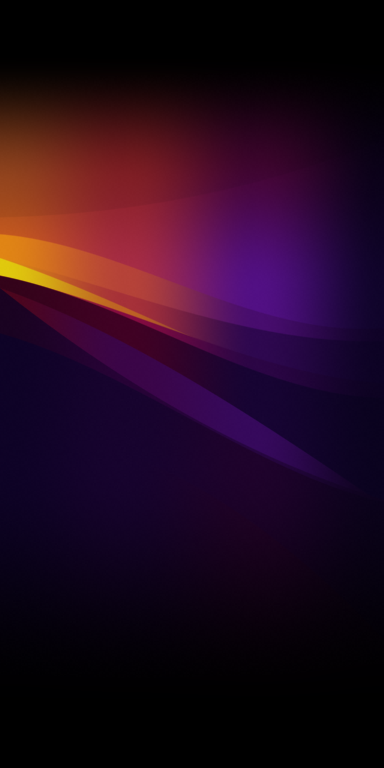
Reproduce this background procedurally as a Shadertoy shader.

```glsl
// Sweeping ribbons of light: an orange to violet glow over a dark indigo field.
// Each ribbon is painted below a cubic edge, from the top of the canvas down,
// and coloured by a smooth four-stop ramp running from left to right.

// Edge heights at x = 0, 1/3, 2/3 and 1
const vec4 HAZE_EDGE   = vec4(0.717, 0.730, 0.763, 0.818);
const vec4 AMBER_EDGE  = vec4(0.695, 0.654, 0.595, 0.573);
const vec4 CORAL_EDGE  = vec4(0.664, 0.616, 0.572, 0.556);
const vec4 GOLD_EDGE   = vec4(0.664, 0.598, 0.525, 0.466);
const vec4 PINK_EDGE   = vec4(0.641, 0.591, 0.534, 0.501);
const vec4 MAROON_EDGE = vec4(0.641, 0.586, 0.517, 0.482);
const vec4 LENS_EDGE   = vec4(0.625, 0.551, 0.453, 0.342);
const vec4 WEDGE_EDGE  = vec4(0.625, 0.506, 0.414, 0.349);
const vec4 FIELD_EDGE  = vec4(0.566, 0.497, 0.410, 0.346);
const vec4 ARC_EDGE    = vec4(0.440, 0.408, 0.316, 0.167);

// Colour ramps, left to right
const mat4x3 GLOW_HIGH = mat4x3(0.58, 0.27, 0.12,  0.51, 0.12, 0.14,
                                0.26, 0.02, 0.19,  0.04, 0.005, 0.09);
const mat4x3 GLOW_LOW  = mat4x3(0.83, 0.37, 0.11,  0.64, 0.17, 0.27,
                                0.31, 0.06, 0.50,  0.06, 0.015, 0.16);
const mat4x3 AMBER     = mat4x3(0.88, 0.52, 0.08,  0.71, 0.26, 0.22,
                                0.28, 0.05, 0.43,  0.06, 0.01, 0.15);
const mat4x3 CORAL     = mat4x3(0.86, 0.52, 0.08,  0.65, 0.19, 0.22,
                                0.18, 0.03, 0.31,  0.05, 0.01, 0.14);
const mat4x3 GOLD      = mat4x3(0.88, 0.79, 0.05,  0.74, 0.38, 0.14,
                                0.30, 0.06, 0.30,  0.05, 0.01, 0.14);
const mat4x3 PINK      = mat4x3(0.75, 0.30, 0.10,  0.52, 0.04, 0.25,
                                0.17, 0.02, 0.27,  0.05, 0.01, 0.13);
const mat4x3 MAROON    = mat4x3(0.20, 0.01, 0.10,  0.25, 0.005, 0.14,
                                0.09, 0.015, 0.20,  0.04, 0.01, 0.12);
const mat4x3 LENS      = mat4x3(0.30, 0.02, 0.11,  0.23, 0.02, 0.28,
                                0.21, 0.035, 0.36,  0.05, 0.01, 0.11);
const mat4x3 WEDGE     = mat4x3(0.10, 0.01, 0.13,  0.15, 0.01, 0.21,
                                0.15, 0.02, 0.25,  0.05, 0.01, 0.11);
const mat4x3 FIELD     = mat4x3(0.055, 0.01, 0.15,  0.09, 0.012, 0.18,
                                0.12, 0.01, 0.17,  0.045, 0.01, 0.11);

const vec2 TOP_FADE    = vec2(0.93, 0.76);  // black, full light
const vec2 BOTTOM_FADE = vec2(0.07, 0.40);  // black, full light
const vec3 ARC_TINT    = vec3(0.012, 0.0, -0.015);
const float HAZE_LIFT  = 0.07;
const float GRAIN      = 0.006;

float hash(vec2 p) {
    return fract(sin(dot(p, vec2(12.9898, 78.233))) * 43758.5453);
}

// Cubic through four evenly spaced heights
float curve(float x, vec4 h) {
    float a = 3.0 * x, b = a - 1.0, c = a - 2.0, d = a - 3.0;
    return dot(h, vec4(-b * c * d / 6.0, a * c * d / 2.0,
                       -a * b * d / 2.0, a * b * c / 6.0));
}

vec3 ramp(float x, mat4x3 stops) {
    vec3 color = mix(stops[0], stops[1], smoothstep(0.0, 0.333, x));
    color = mix(color, stops[2], smoothstep(0.333, 0.667, x));
    return mix(color, stops[3], smoothstep(0.667, 1.0, x));
}

// Smooth coverage of the area under an edge
float below(vec2 p, vec4 edge) {
    float soft = 1.0 / iResolution.y;
    return smoothstep(-soft, soft, curve(p.x, edge) - p.y);
}

void paint(inout vec3 color, vec2 p, vec4 edge, mat4x3 stops) {
    color = mix(color, ramp(p.x, stops), below(p, edge));
}

void mainImage(out vec4 fragColor, in vec2 fragCoord) {
    vec2 p = fragCoord / iResolution.xy;

    // Upper glow with a faint rising haze edge
    float depth = 1.0 - smoothstep(0.62, 0.80, p.y);
    vec3 color = mix(ramp(p.x, GLOW_HIGH), ramp(p.x, GLOW_LOW), depth);
    color *= 1.0 + HAZE_LIFT * (below(p, HAZE_EDGE) - 0.5);
    color *= 1.0 - smoothstep(TOP_FADE.y, TOP_FADE.x, p.y);

    // Bright ribbons
    paint(color, p, AMBER_EDGE, AMBER);
    paint(color, p, CORAL_EDGE, CORAL);
    paint(color, p, GOLD_EDGE, GOLD);
    paint(color, p, PINK_EDGE, PINK);

    // Dark ribbons
    paint(color, p, MAROON_EDGE, MAROON);
    paint(color, p, LENS_EDGE, LENS);
    paint(color, p, WEDGE_EDGE, WEDGE);

    // Lower field with a faint falling arc
    vec3 field = ramp(p.x, FIELD);
    field += ARC_TINT * below(p, ARC_EDGE) * smoothstep(0.3, 0.7, p.x);
    field *= smoothstep(BOTTOM_FADE.x, BOTTOM_FADE.y, p.y);
    color = mix(color, field, below(p, FIELD_EDGE));

    // Fine grain against banding, scaled by the light
    color += GRAIN * (hash(floor(p * vec2(256.0, 512.0))) - 0.5) * step(0.01, color.b);
    fragColor = vec4(clamp(color, 0.0, 1.0), 1.0);
}
```
